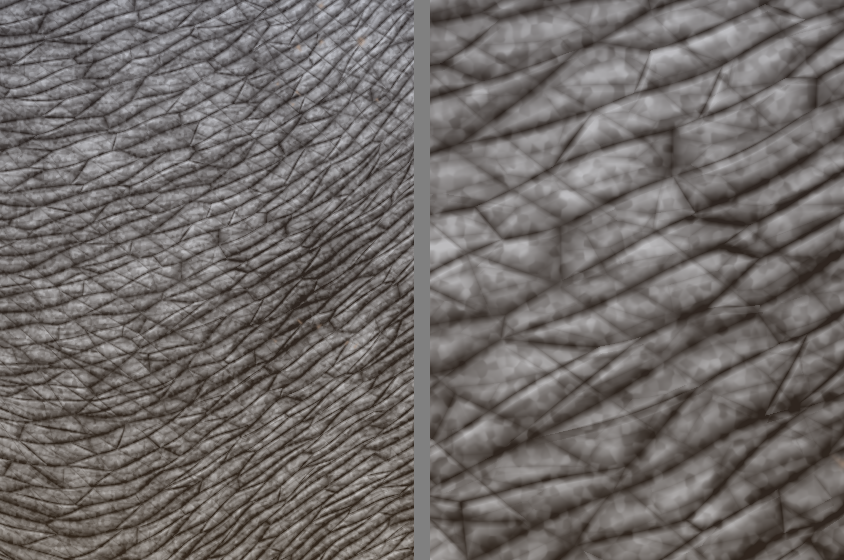
Left, the full canvas; right, a detail of the centre.
Reproduce this texture procedurally as a Shadertoy shader.

```glsl
vec2 hash2(vec2 p) {
    return fract(sin(vec2(dot(p, vec2(127.1, 311.7)), dot(p, vec2(269.5, 183.3)))) * 43758.5);
}

float blob(vec2 p, vec2 center, float radius) {
    vec2 d = (p - center) / radius;
    return exp(-dot(d, d));
}

// Soft cellular mottling: random cell values blended by distance
float mottle(vec2 q) {
    vec2 cell = floor(q), f = q - cell;
    vec2 sum = vec2(0.0);
    for (int j = -1; j <= 1; j++)
    for (int i = -1; i <= 1; i++) {
        vec2 o = vec2(i, j);
        vec2 r = o + hash2(cell + o) - f;
        sum += exp(-6.0 * dot(r, r)) * vec2(hash2(cell + o + 31.0).y - 0.5, 1.0);
    }
    return sum.x / sum.y;
}

// Distance to the nearest cell border, undoing the stretch of the cells
float creaseDistance(vec2 p, vec2 scale) {
    vec2 q = p * scale, cell = floor(q), f = q - cell;
    vec2 nearest = vec2(0.0), nearestId = vec2(0.0);
    float best = 9.0;
    for (int j = -1; j <= 1; j++)
    for (int i = -1; i <= 1; i++) {
        vec2 o = vec2(i, j);
        vec2 r = o + hash2(cell + o) - f;
        if (dot(r, r) < best) {
            best = dot(r, r);
            nearest = r;
            nearestId = o;
        }
    }
    float border = 1.0;
    for (int j = -2; j <= 2; j++)
    for (int i = -2; i <= 2; i++) {
        vec2 o = nearestId + vec2(i, j);
        vec2 r = o + hash2(cell + o) - f;
        vec2 across = r - nearest;
        if (dot(across, across) > 0.0001) {
            float d = 0.5 * (dot(r, r) - best) / length(across * scale);
            float faintness = hash2(2.0 * cell + o + nearestId).x;
            border = min(border, d * (0.5 + 1.7 * faintness * faintness) + 0.0025 * faintness * faintness);
        }
    }
    return border;
}

float pillow(vec2 p, vec2 scale, float steepness) {
    return 1.0 - exp(-steepness * max(creaseDistance(p, scale), 0.0));
}

// Long folds following a curved flow, crossed by oblique and fine creases
float skinHeight(vec2 p) {
    vec2 w = p + 0.007 * sin(p.yx * vec2(15.0, 11.0) + vec2(0.5, 2.0))
               + 0.0016 * sin(p.yx * vec2(57.0, 49.0) + 21.0 * p);
    float low = 1.0 - smoothstep(-0.1, 0.6, w.y);
    float flow = w.y + 0.3 * w.y * (1.0 - 0.5 * w.y) - 0.1 * w.x - 0.6 * w.x * w.x
               + 0.09 * low * sin(7.5 * w.x);
    float along = w.x + 0.4 * w.y;
    float folds = pillow(vec2(along, flow), vec2(8.0, 33.0), 165.0);

    vec2 oblique = vec2(w.x - 0.6 * w.y, w.y + 0.75 * w.x + 0.02 * sin(9.0 * w.x));
    float cross = pillow(oblique + 3.0, vec2(6.0, 22.0), 220.0);
    float crossing = 0.3 + 0.55 * max(blob(p, vec2(0.54, 0.9), 0.22), blob(p, vec2(0.18, 0.40), 0.24));

    vec2 slanted = vec2(w.x + 0.3 * w.y, flow + 0.25 * w.x) + 7.0;
    float fine = pillow(slanted, vec2(20.0, 54.0), 260.0);
    return folds * mix(1.0, cross, crossing) * mix(1.0, fine, 0.38);
}

void mainImage(out vec4 fragColor, in vec2 fragCoord) {
    vec2 p = fragCoord / iResolution.y;

    // Relief lit from above
    float height = skinHeight(p);
    float relief = height - skinHeight(p + vec2(-0.0015, 0.0042));
    float grain = mottle(p * 210.0) + 0.7 * mottle(p * 95.0 + 5.0);

    // Broad light and dark areas
    float patches = 0.10 * blob(p, vec2(0.32, 0.62), 0.22)
                  + 0.14 * blob(p, vec2(0.62, 0.93), 0.16)
                  + 0.28 * blob(p, vec2(0.62, 0.40), 0.05)
                  - 0.22 * blob(p, vec2(0.53, 0.46), 0.14)
                  - 0.12 * blob(p, vec2(0.02, 0.96), 0.14)
                  + 0.16 * (p.y - 0.45)
                  + 0.16 * mottle(p * 9.0) + 0.16 * mottle(p * 24.0);

    float tone = 0.08 + 0.90 * height + 0.65 * relief + 0.36 * grain + patches;
    vec3 color = mix(vec3(0.24, 0.21, 0.19), vec3(0.64, 0.63, 0.63), clamp(tone, -0.15, 1.25));
    color += vec3(-0.012, 0.0, 0.022) * (p.y - 0.45) * 2.0;

    // Small tan scuffs in two loose clusters
    for (int i = 0; i < 16; i++) {
        vec2 r = hash2(vec2(float(i), 4.0));
        vec2 center = i < 11 ? vec2(0.57, 0.91) : vec2(0.60, 0.41);
        center += (r - 0.5) * vec2(0.22, i < 11 ? 0.20 : 0.06);
        float scuff = blob(p + 0.002 * sin(p.yx * 400.0), center, 0.003 + 0.005 * r.x * r.y);
        color = mix(color, vec3(0.70, 0.59, 0.51), 0.55 * scuff);
    }
    fragColor = vec4(color, 1.0);
}
```
